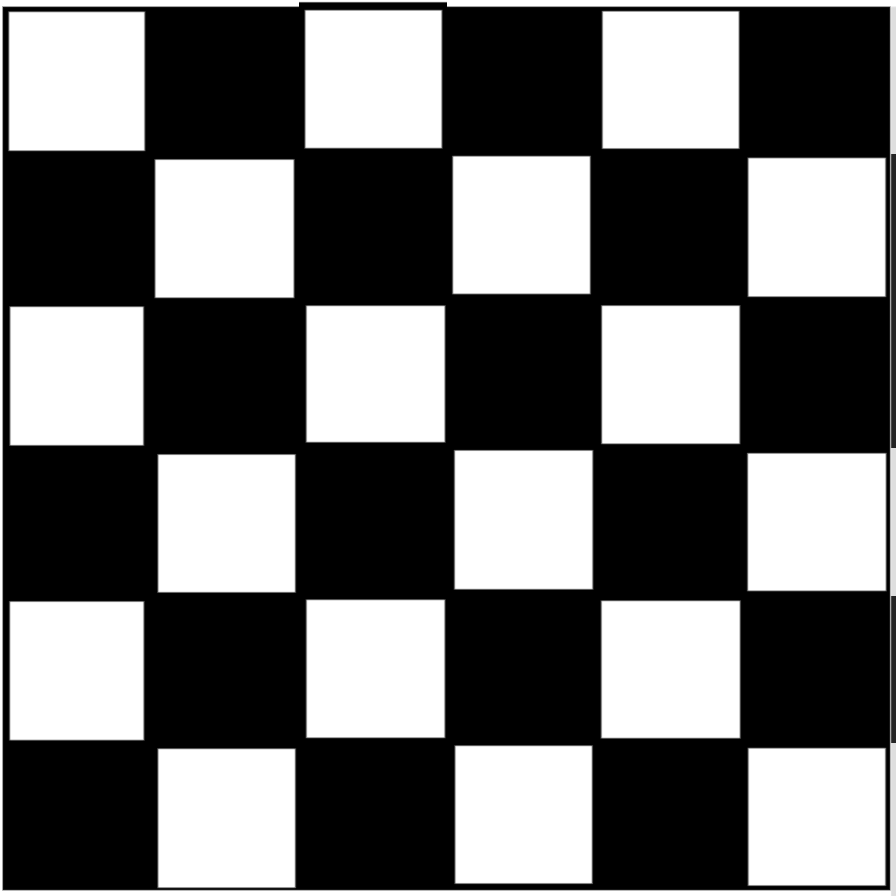
Reproduce this pattern procedurally as a WebGL 2 fragment shader.

```glsl
#version 300 es
precision highp float;
// Six by six black and white checkerboard, slightly uneven squares, thin pale margin.

uniform vec2 u_resolution;
out vec4 fragColor;

float hash(vec2 p) {
    return fract(sin(dot(p, vec2(127.1, 311.7))) * 43758.55);
}

// Signed distance to an axis-aligned box.
float boxDistance(vec2 p, vec2 halfSize) {
    vec2 d = abs(p) - halfSize;
    return length(max(d, 0.0)) + min(max(d.x, d.y), 0.0);
}

// Coverage of the inside of a shape with a soft edge.
float fill(float dist, float softness) {
    float w = max(softness, 0.7 / min(u_resolution.x, u_resolution.y));
    return 1.0 - smoothstep(-w, w, dist);
}

void main() {
    vec2 uv = gl_FragCoord.xy / u_resolution;
    vec2 pitch = vec2(0.1652, 0.1645);
    vec2 cell = clamp(floor((uv - vec2(0.0031, 0.006)) / pitch), 0.0, 5.0);

    // Square centre: even grid, bowed columns and small placement errors
    vec2 center = vec2(0.0857, 0.0883) + cell * pitch;
    center.x += 0.00052 * cell.x * (5.0 - cell.x);
    bool innerColumn = cell.x > 0.5 && cell.x < 3.5;
    if (innerColumn && cell.y > 3.5) center.x -= 0.0024;
    center.y += cell.x < 1.5 ? -0.0015 : cell.x < 2.5 ? 0.0008 : cell.x < 3.5 ? 0.0025 : 0.0;
    vec2 halfSize = vec2(0.0774, 0.0768);
    halfSize += 0.0016 * (vec2(hash(cell), hash(cell + 17.0)) - 0.5);
    if (cell.x < 0.5) halfSize.x -= 0.0018;

    // White squares on odd cells, with a grey fringe on the vertical sides
    float isWhite = mod(cell.x + cell.y, 2.0);
    vec2 local = uv - center;
    float square = fill(boxDistance(local, halfSize), 0.0014);
    float fringe = smoothstep(-0.0022, 0.0004, abs(local.x) - halfSize.x);
    float shade = isWhite * square * (1.0 - 0.4 * fringe);

    // Board outline, with the third column standing a little proud at the top
    float top = cell.x == 2.0 ? 0.9975 : 0.9925;
    vec2 low = vec2(0.003, 0.0065);
    vec2 high = vec2(0.9935, top);
    float board = fill(boxDistance(uv - 0.5 * (low + high), 0.5 * (high - low)), 0.0012);

    // Margin: white, with alternating dark and pale stubs along the right side
    float darkStub = cell.y == 4.0 ? 1.0 : mod(cell.y, 2.0);
    if (cell.y == 5.0) darkStub = 0.0;
    float stub = mix(0.87, 0.14, darkStub);
    float margin = mix(1.0, stub, smoothstep(0.9935, 0.9955, uv.x));
    margin = mix(margin, 1.0, smoothstep(0.991, 0.994, uv.y));

    fragColor = vec4(vec3(mix(margin, shade, board)), 1.0);
}
```
